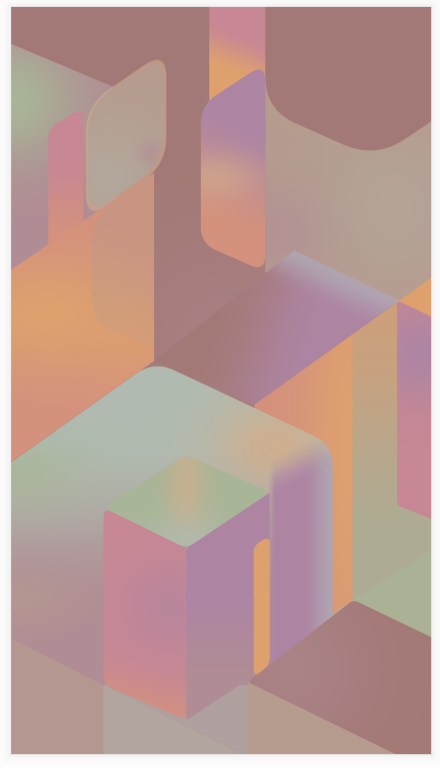
Write a WebGL 1 fragment shader that draws this background.

```glsl
precision highp float;
uniform vec2 u_resolution;

const vec3 BROWN = vec3(0.64, 0.475, 0.465);
const vec3 MAUVE = vec3(0.69, 0.55, 0.58);
const vec3 PURPLE = vec3(0.68, 0.52, 0.64);
const vec3 PINK = vec3(0.78, 0.53, 0.58);
const vec3 CORAL = vec3(0.83, 0.57, 0.49);
const vec3 ORANGE = vec3(0.87, 0.63, 0.43);
const vec3 PEACH = vec3(0.82, 0.68, 0.55);
const vec3 SAND = vec3(0.71, 0.61, 0.56);
const vec3 GREEN = vec3(0.66, 0.71, 0.59);
const vec3 TEAL = vec3(0.69, 0.73, 0.69);
const vec3 MIST = vec3(0.69, 0.64, 0.69);
const vec3 PAPER = vec3(0.995, 0.99, 0.99);

// Signed distance to a line, positive on the left of a -> b
float side(vec2 p, vec2 a, vec2 b) {
  vec2 d = normalize(b - a);
  return dot(p - a, vec2(-d.y, d.x));
}

float smoothMax(float a, float b, float k) {
  float h = max(k - abs(a - b), 0.0);
  return max(a, b) + 0.25 * h * h / (k + 0.01);
}

float cover(float dist) {
  float pixel = 70.0 / u_resolution.y;
  return 1.0 - smoothstep(-pixel, pixel, dist);
}

// Convex quad with clockwise corners, two per vec4
float quad(vec2 p, vec4 ab, vec4 cd, float soft) {
  float u = smoothMax(side(p, ab.xy, ab.zw), side(p, ab.zw, cd.xy), soft);
  float v = smoothMax(side(p, cd.xy, cd.zw), side(p, cd.zw, ab.xy), soft);
  return cover(smoothMax(u, v, soft));
}

// Upright panel: x range, then top and bottom heights at both sides
float panel(vec2 p, vec2 x, vec4 y, float soft) {
  return quad(p, vec4(x.x, y.x, x.y, y.y), vec4(x.y, y.w, x.x, y.z), soft);
}

// Soft spot: center and size
float glow(vec2 p, vec4 spot) {
  vec2 q = (p - spot.xy) / spot.zw;
  return exp(-dot(q, q));
}

vec3 upperScene(vec2 p) {
  vec3 col = mix(BROWN, MAUVE, 0.35 * glow(p, vec4(30, 55, 14, 14)));
  // Left glass, strip and tile
  vec3 tone = mix(MAUVE, GREEN, glow(p, vec4(1, 87, 9, 8)));
  col = mix(col, tone, panel(p, vec2(0, 15), vec4(94.9, 88.6, 60, 60), 0.0));
  tone = mix(CORAL, PINK, smoothstep(68.0, 80.0, p.y));
  col = mix(col, tone, panel(p, vec2(6.3, 10.9), vec4(83.3, 86, 60, 60), 1.2));
  tone = mix(SAND, TEAL, 0.35 * glow(p, vec4(14, 77, 8, 8)));
  tone = mix(tone, MAUVE, 0.6 * glow(p, vec4(19.7, 80, 1.6, 1.6)));
  col = mix(col, PEACH, 0.6 * panel(p, vec2(11.2, 21.7), vec4(86.3, 93.5, 71.2, 78.6), 3.0));
  col = mix(col, tone, panel(p, vec2(11.5, 21.4), vec4(86.2, 93.1, 71.7, 79), 3.0));
  // Orange wall
  tone = mix(CORAL, ORANGE, glow(p, vec4(6, 59, 14, 7)));
  tone = mix(tone, SAND, 0.35 * panel(p, vec2(12, 24), vec4(72, 80, 58, 53), 3.0));
  tone = mix(tone, ORANGE, 0.5 * glow(p, vec4(18, 55, 6, 6)));
  col = mix(col, tone, panel(p, vec2(0, 20.1), vec4(63.9, 77.5, 38.8, 53), 0.0));
  // Right haze below a rounded dark block
  tone = mix(SAND, MAUVE, 0.6 * glow(p, vec4(36, 70, 8, 7)));
  tone = mix(tone, TEAL, 0.25 * glow(p, vec4(51, 73, 9, 9)));
  col = mix(col, tone, panel(p, vec2(34.6, 60), vec4(90, 90, 64.6, 58), 0.0));
  col = mix(col, BROWN, quad(p, vec4(34.6, 85.7, 34.6, 110), vec4(90, 107, 49, 79.3), 4.0));
  // Floor
  tone = mix(BROWN, PURPLE, smoothstep(26.0, 42.0, p.x + 0.3 * (55.0 - p.y)));
  tone = mix(tone, MIST, smoothstep(-5.0, 0.0, side(p, vec2(38.4, 67.4), vec2(52.1, 60.9))));
  col = mix(col, tone, quad(p, vec4(20.1, 53, 38.4, 67.4), vec4(52.1, 60.9, 33.2, 47.3), 0.0));
  // Hanging bar
  tone = mix(ORANGE, PINK, smoothstep(90.0, 96.0, p.y + 0.4 * (p.x - 31.0)));
  col = mix(col, tone, panel(p, vec2(27.3, 34.6), vec4(110, 110, 84, 84), 0.0));
  tone = mix(CORAL, PURPLE, smoothstep(70.0, 85.0, p.y + 0.5 * (p.x - 30.0)));
  tone = mix(tone, PEACH, 0.6 * glow(p, vec4(28, 77, 6, 3)));
  return mix(col, tone, panel(p, vec2(26.2, 34.6), vec4(86.3, 91.8, 68.3, 64.6), 2.0));
}

vec3 lowerScene(vec3 col, vec2 p) {
  // Right wall, glass half and pink panel
  vec3 tone = mix(CORAL, ORANGE, glow(p, vec4(46, 42, 6, 30)));
  vec3 veil = mix(GREEN, ORANGE, smoothstep(28.0, 62.0, p.y));
  tone = mix(tone, mix(veil, SAND, 0.4), smoothstep(45.7, 46.3, p.x));
  tone = mix(tone, GREEN, 0.6 * cover(side(p, vec2(46.1, 21.9), vec2(56.3, 28.4))));
  tone = mix(tone, ORANGE, cover(51.8 - p.x) * cover(58.6 - p.y));
  veil = mix(PINK, PURPLE, glow(p, vec4(55, 54, 6, 6)));
  tone = mix(tone, veil, panel(p, vec2(51.8, 60), vec4(60.9, 57, 34.2, 31), 0.6));
  col = mix(col, tone, panel(p, vec2(33.2, 58), vec4(47.3, 65.1, 10, 10), 0.0));
  // Large rounded block
  tone = mix(MAUVE, TEAL, smoothstep(20.0, 43.0, p.y));
  tone = mix(tone, GREEN, 0.7 * glow(p, vec4(3, 38, 9, 5)));
  tone = mix(tone, PEACH, 0.9 * glow(p, vec4(36, 42, 8, 6)));
  veil = mix(PURPLE, MIST, smoothstep(39.5, 43.4, p.x));
  float top = smoothstep(35.0, 40.5, p.y - 0.5 * (p.x - 35.0));
  tone = mix(tone, veil, smoothstep(34.8, 36.0, p.x) * (1.0 - top));
  tone = mix(tone, SAND, 0.6 * glow(p, vec4(2, 22, 8, 4)));
  tone = mix(tone, SAND, 0.7 * cover(side(p, vec2(1.4, 16.9), vec2(13.5, 10.8))));
  tone = mix(tone, TEAL, 0.4 * panel(p, vec2(13.5, 33), vec4(10.8, 10.8, -9, -9), 0.0));
  col = mix(col, tone, quad(p, vec4(-30, 17.5, 20.1, 53), vec4(43.4, 42.1, 43.4, -25), 2.5));
  // Small block: faces, slot and lid
  tone = mix(PINK, PURPLE, 0.5 * glow(p, vec4(22, 21, 6, 6)));
  tone = mix(CORAL, tone, smoothstep(7.0, 16.0, p.y + 0.3 * (p.x - 14.0)));
  col = mix(col, tone, panel(p, vec2(13.5, 24.5), vec4(33.9, 28.6, 10.8, 6.2), 1.2));
  tone = mix(MAUVE, PURPLE, smoothstep(10.0, 24.0, p.y));
  col = mix(col, tone, panel(p, vec2(24.3, 35.2), vec4(28.6, 35.9, 6.2, 13.4), 0.4));
  col = mix(col, ORANGE, panel(p, vec2(33.1, 35.2), vec4(29, 30.2, 11.8, 13.4), 0.9));
  tone = mix(GREEN, PEACH, 0.7 * glow(p, vec4(24.3, 36, 2.5, 9)));
  tone = mix(tone, TEAL, 0.8 * glow(p, vec4(24, 29, 6, 4)));
  col = mix(col, tone, quad(p, vec4(13.5, 33.9, 24.3, 40.8), vec4(35.2, 35.9, 24.3, 28.6), 1.0));
  // Pale foot and dark slab
  col = mix(col, SAND, panel(p, vec2(32.3, 60), vec4(11.2, 11.2, -9, -9), 0.0));
  tone = mix(BROWN, MAUVE, 0.5 * glow(p, vec4(38, 13, 10, 10)));
  return mix(col, tone, quad(p, vec4(32.3, 11.2, 46.1, 21.9), vec4(80, 5.7, 60, -2.3), 0.6));
}

void main() {
  vec2 p = gl_FragCoord.xy / u_resolution * vec2(57.4, 100);
  vec3 col = lowerScene(upperScene(p), p);
  // Card with a faint shadow
  vec2 d = abs(p - vec2(28.85, 50.45)) - vec2(27.4, 48.65);
  float edge = max(d.x, d.y);
  vec3 paper = PAPER - 0.06 * exp(-2.0 * max(edge, 0.0));
  gl_FragColor = vec4(mix(paper, col, cover(edge)), 1);
}
```
